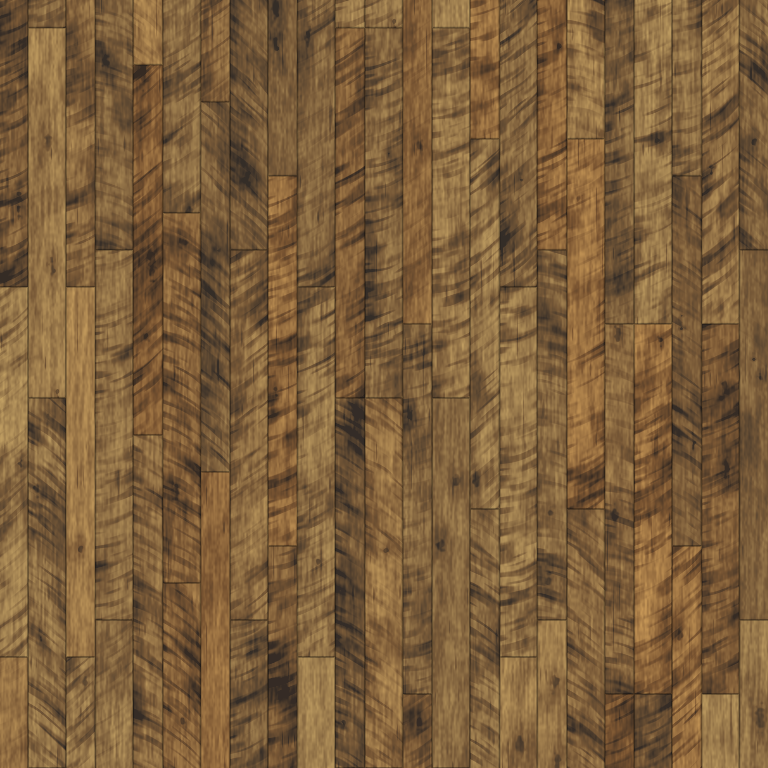
A Shadertoy shader for this texture:

```glsl
const float PAIR_WIDTH = 0.0877;    // one wide board plus one narrow board
const float WIDE_WIDTH = 0.0492;
const float FIRST_EDGE = 0.0365;
const float BOARD_LENGTH = 0.482;
const float SEAM = 0.0008;

const vec3 DARK_WOOD = vec3(0.265, 0.215, 0.168);
const vec3 MID_WOOD = vec3(0.465, 0.348, 0.218);
const vec3 LIGHT_WOOD = vec3(0.71, 0.58, 0.36);
const vec3 RED_TINT = vec3(1.02, 0.94, 0.87);

float hash(vec2 p) {
    return fract(sin(dot(p, vec2(127.1, 311.7))) * 43758.5453);
}

float noise(vec2 p) {
    vec2 i = floor(p), f = fract(p);
    f = f * f * (3.0 - 2.0 * f);
    return mix(mix(hash(i), hash(i + vec2(1, 0)), f.x),
               mix(hash(i + vec2(0, 1)), hash(i + vec2(1, 1)), f.x), f.y);
}

float fbm(vec2 p) {
    float sum = 0.0, amplitude = 0.533;
    for (int i = 0; i < 4; i++) {
        sum += amplitude * noise(p);
        p = p * 2.03 + 17.3;
        amplitude *= 0.5;
    }
    return sum;
}

// x: distance from the left edge, y: board width, z: column number
vec3 boardColumn(float x) {
    float shifted = x - FIRST_EDGE;
    float pairId = floor(shifted / PAIR_WIDTH);
    float inside = shifted - pairId * PAIR_WIDTH;
    float narrow = step(WIDE_WIDTH, inside);
    float width = mix(WIDE_WIDTH, PAIR_WIDTH - WIDE_WIDTH, narrow);
    return vec3(inside - narrow * WIDE_WIDTH, width, pairId * 2.0 + narrow);
}

// Fine vertical fibres, short pores and wavy growth rings
float woodGrain(vec2 p, float seed) {
    float fibre = noise(vec2(p.x * 400.0, p.y * 45.0) + seed);
    float pores = noise(vec2(p.x * 450.0, p.y * 190.0) + seed);
    float streak = fbm(vec2(p.x * 120.0, p.y * 9.0) + seed);
    float rings = sin(60.0 * noise(vec2(p.x * 22.0, p.y * 4.0) + seed) + 5.0 * streak);
    return 0.35 * fibre + 0.25 * pores + 0.4 * streak + 0.05 * rings;
}

// Thin ragged lines left across the board by the saw
float sawMarks(float along, float x, float seed) {
    float coarse = noise(vec2(along * 105.0 + seed, x * 20.0 + seed));
    float fine = noise(vec2(along * 215.0 + seed, x * 38.0));
    return 0.6 * smoothstep(0.5, 0.8, coarse) + 0.6 * smoothstep(0.5, 0.85, fine);
}

float knots(vec2 p, float width, float seed) {
    float dark = 0.0;
    for (int i = 0; i < 3; i++) {
        vec2 id = vec2(seed, float(i) + 4.0);
        vec2 center = vec2(width * mix(0.2, 0.8, hash(id)), BOARD_LENGTH * hash(id + 9.0));
        float stretch = mix(0.2, 0.8, hash(id + 21.0));
        float radius = 0.006 * hash(id + 33.0);
        vec2 offset = (p - center) * vec2(1.0, stretch);
        float d = length(offset) + 0.005 * (noise(p * 230.0 + seed) - 0.5);
        float halo = 1.0 - smoothstep(radius, radius * 3.5 + 0.004, d);
        float core = 1.0 - smoothstep(radius * 0.4, radius + 0.001, d);
        dark += step(0.55, hash(id + 47.0)) * (0.2 * halo + 0.4 * core);
    }
    return dark;
}

vec3 woodRamp(float tone) {
    float t = clamp(tone, -0.15, 1.1);
    vec3 lower = mix(DARK_WOOD, MID_WOOD, min(t * 2.0, 1.0));
    return mix(lower, LIGHT_WOOD, max(t * 2.0 - 1.0, 0.0));
}

void mainImage(out vec4 fragColor, in vec2 fragCoord) {
    vec2 uv = fragCoord / iResolution.xy;
    float pixel = 1.0 / iResolution.y;

    // Board layout: end joints step in tenths of a board
    vec3 column = boardColumn(uv.x);
    float shift = floor(hash(vec2(column.z, 3.0)) * 10.0) / 10.0;
    float row = uv.y / BOARD_LENGTH + shift;
    vec2 board = vec2(column.z, floor(row));
    vec2 p = vec2(column.x, fract(row) * BOARD_LENGTH);
    float seed = floor(hash(board + 11.0) * 700.0);

    // Slanted, slightly curved saw direction, mostly rising to the right
    float side = hash(board + 5.0) < 0.78 ? 1.0 : -1.0;
    float slope = side * mix(0.1, 0.75, pow(hash(board + 7.0), 1.4));
    float along = p.y - slope * p.x - side * 4.0 * p.x * p.x
                + 0.004 * (noise(p * 30.0 + seed) - 0.5);
    float sawn = smoothstep(0.05, 0.4, hash(board + 13.0));

    // Tone from board, grain, stains, saw marks and knots
    float grain = woodGrain(p, seed);
    float patches = fbm(vec2(p.x * 24.0, along * 16.0) + seed);
    float stain = smoothstep(0.46, 0.76, patches);
    float wear = smoothstep(0.25, 0.65, fbm(vec2(p.x * 16.0, along * 12.0) + seed + 31.0));
    float tone = 0.73 + 0.32 * (hash(board + 17.0) - 0.5) + 0.72 * (grain - 0.5);
    tone -= stain * mix(0.16, 0.36, sawn);
    tone -= sawn * sawMarks(along, p.x, seed) * mix(0.16, 0.6, wear);
    tone -= knots(p, column.y, seed);

    // Thin dark checks along the fibres
    float crack = noise(vec2(p.x * 260.0, p.y * 22.0) + seed + 57.0);
    tone -= 0.3 * smoothstep(0.86, 0.97, crack);

    vec3 color = woodRamp(tone);
    color *= mix(vec3(1.0), RED_TINT, smoothstep(0.35, 1.0, hash(board + 23.0)));

    // Seams on all four edges
    vec2 edge = min(p, vec2(column.y, BOARD_LENGTH) - p);
    float seam = 1.0 - smoothstep(SEAM - pixel * 0.5, SEAM + pixel, min(edge.x, edge.y));
    color *= 1.0 - 0.36 * seam;
    fragColor = vec4(color, 1.0);
}
```
